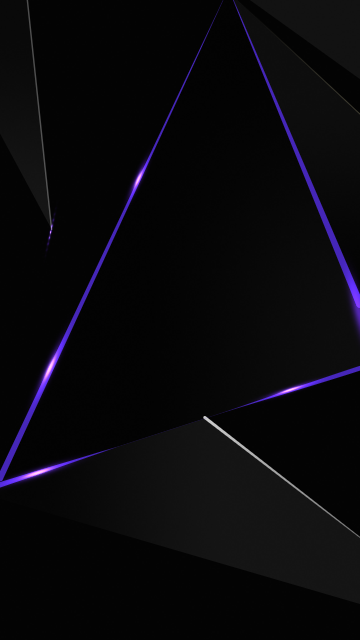
This background is drawn by a Shadertoy shader. Its source:

```glsl
// Dark overlapping facets, edged by violet beams with lens-shaped flares.
// Facets are products of half-planes with soft gradients; beams are tapered
// segments; flares are stretched gaussians aligned to their beam.

#define BEAM_COLOR vec3(0.27, 0.15, 0.72)
#define FLARE_COLOR vec3(0.33, 0.12, 0.78)
#define CORE_COLOR vec3(0.95, 0.72, 1.0)
#define BASE_GRAY 0.012
#define GRAIN 0.004
#define CANVAS vec2(1.0, 1.7778)

// Corners of the large triangle, in units of the canvas width
const vec2 TOP_L = vec2(0.620, 1.778), LOW_L = vec2(0.0, 0.449);
const vec2 TOP_R = vec2(0.648, 1.778), LOW_R = vec2(1.0, 0.933);
const vec2 BASE_L = vec2(0.0, 0.431), BASE_R = vec2(1.0, 0.755);

float pixel;

float hash(vec2 p) {
    vec3 q = fract(vec3(p.xyx) * 0.1031);
    q += dot(q, q.yzx + 33.33);
    return fract((q.x + q.y) * q.z);
}

// Smooth half-plane: 1 on the left when travelling from a to b
float leftOf(vec2 p, vec2 a, vec2 b) {
    vec2 d = normalize(b - a), q = p - a;
    return clamp((d.x * q.y - d.y * q.x) / pixel + 0.5, 0.0, 1.0);
}

// Position along a segment, from 0 to 1
float along(vec2 p, vec2 a, vec2 b) {
    return clamp(dot(p - a, b - a) / dot(b - a, b - a), 0.0, 1.0);
}

// Coverage of a segment of the given half width, dimmed below one pixel
float stroke(vec2 p, vec2 a, vec2 b, float halfWidth) {
    float d = length(p - mix(a, b, along(p, a, b)));
    float cover = clamp((halfWidth - d) / pixel + 0.5, 0.0, 1.0);
    return cover * min(1.0, 2.0 * halfWidth / pixel);
}

// Elongated flare: violet halo with a hot centre
vec3 flare(vec2 p, vec2 center, vec2 direction, vec2 size, float heat) {
    vec2 d = normalize(direction), q = p - center;
    vec2 r = vec2(dot(q, d), d.x * q.y - d.y * q.x) / size;
    float halo = exp(-2.2 * r.x * r.x - 2.5 * r.y * r.y);
    float core = exp(-14.0 * r.x * r.x - 12.0 * r.y * r.y);
    return FLARE_COLOR * halo * 0.85 + CORE_COLOR * core * heat;
}

float facets(vec2 p) {
    float gray = BASE_GRAY;

    // Upper left shard
    float shard = leftOf(p, vec2(0.1435, 1.141), vec2(0.076, 1.778))
                * leftOf(p, vec2(0.0, 1.407), vec2(0.1435, 1.141));
    gray = mix(gray, mix(0.085, 0.035, smoothstep(1.15, 1.7, p.y)), shard);

    // Upper right planes, split by a dark wedge
    float outside = leftOf(p, TOP_R, LOW_R);
    float fold = leftOf(p, vec2(0.660, 1.778), vec2(1.0, 1.461));
    float corner = leftOf(p, vec2(0.694, 1.778), vec2(1.0, 1.558));
    float slope = 0.012 + 0.04 * smoothstep(0.95, 1.5, p.y);
    gray = mix(gray, slope, outside * (1.0 - fold) * step(0.8, p.y));
    gray = mix(gray, 0.012, fold);
    gray = mix(gray, 0.07, corner);

    // Large triangle, lifted towards its right corner
    float aboveBase = leftOf(p, BASE_L, BASE_R);
    float inside = leftOf(p, TOP_L, LOW_L) * (1.0 - outside) * aboveBase;
    float lift = smoothstep(0.35, 1.0, p.x) * smoothstep(1.65, 0.85, p.y);
    gray = mix(gray, 0.01 + 0.04 * lift, inside);

    // Lower plane, fading to the left
    float lower = (1.0 - aboveBase)
                * (1.0 - leftOf(p, vec2(0.569, 0.618), vec2(1.0, 0.285)))
                * leftOf(p, vec2(0.0, 0.392), vec2(1.0, 0.100));
    gray = mix(gray, mix(0.018, 0.08, smoothstep(0.05, 0.65, p.x)), lower);
    return gray;
}

void mainImage(out vec4 fragColor, in vec2 fragCoord) {
    vec2 p = fragCoord / iResolution.xy * CANVAS;
    pixel = 1.0 / iResolution.x;
    vec3 color = vec3(facets(p) + GRAIN * (hash(floor(p * 288.0)) - 0.5));

    // Pale hairlines and the bright ridge
    float ridge = along(p, vec2(0.569, 0.618), vec2(1.0, 0.285));
    color += 0.28 * stroke(p, vec2(0.076, 1.778), vec2(0.1435, 1.141), 0.002);
    color += vec3(0.24, 0.23, 0.18) * smoothstep(0.65, 1.0, p.x)
           * stroke(p, vec2(0.660, 1.778), vec2(1.0, 1.461), 0.0013);
    color = mix(color, vec3(mix(0.8, 0.45, ridge)),
        stroke(p, vec2(0.569, 0.618), vec2(1.0, 0.285), mix(0.0042, 0.0014, ridge)));

    // Tapered beams along the triangle
    float leftWidth = mix(0.0006, 0.0085, along(p, TOP_L, LOW_L));
    float rightWidth = mix(0.0010, 0.0105, along(p, TOP_R, LOW_R));
    float baseWidth = 0.0004 + 0.007 * max(1.0 - p.x / 0.33, 0.0)
                    + 0.006 * smoothstep(0.58, 1.0, p.x);
    float beams = max(stroke(p, TOP_L, LOW_L, leftWidth),
                  max(stroke(p, TOP_R, LOW_R, rightWidth),
                      stroke(p, BASE_L, BASE_R, baseWidth)));
    color = mix(color, BEAM_COLOR, beams);

    // Flares
    vec2 leftDir = LOW_L - TOP_L, baseDir = BASE_R - BASE_L;
    color += flare(p, vec2(0.384, 1.280), leftDir, vec2(0.080, 0.014), 0.85);
    color += flare(p, vec2(0.138, 0.755), leftDir, vec2(0.120, 0.018), 0.85);
    color += flare(p, vec2(0.104, 0.464), baseDir, vec2(0.130, 0.016), 0.85);
    color += flare(p, vec2(0.806, 0.695), baseDir, vec2(0.100, 0.011), 0.85);
    color += flare(p, vec2(0.998, 0.910), vec2(0.25, -1.0), vec2(0.125, 0.024), 0.0);

    // Small dotted spark at the tip of the upper left shard
    float dots = 0.35 + 0.65 * smoothstep(0.3, 0.8, abs(fract(p.y * 60.0) * 2.0 - 1.0));
    color += dots * flare(p, vec2(0.141, 1.134), vec2(0.22, 1.0), vec2(0.060, 0.0045), 0.7);

    fragColor = vec4(clamp(color, 0.0, 1.0), 1.0);
}
```
